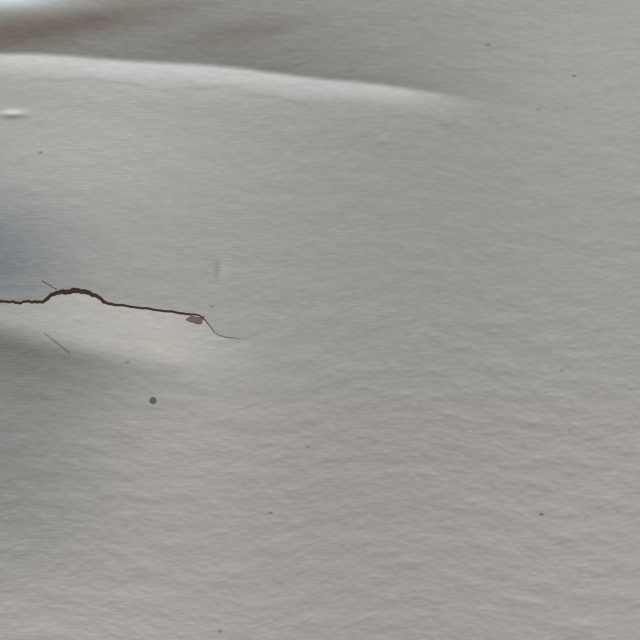
A Shadertoy shader for this texture:

```glsl
// Aged painted canvas: a soft fold across the top, a torn crack at the left,
// and a matte surface of fine weave and shallow wrinkles.
// Gaussian patches give broad light, embossed cellular noise the relief.

vec2 hash2(vec2 c) {
    return fract(sin(vec2(dot(c, vec2(127.1, 311.7)), dot(c, vec2(269.5, 183.3)))) * 43758.5);
}

float fall(float a, float b, float x) { return 1.0 - smoothstep(a, b, x); }

float bell(float x) { return exp(-x * x); }

float glow(vec2 p, float x, float y, float rx, float ry) {
    return bell((p.x - x) / rx) * bell((p.y - y) / ry);
}

// Smooth cellular noise: a rounded bump around every jittered point
float cells(vec2 p) {
    vec2 id = floor(p), f = p - id;
    float sum = 0.0;
    for (int j = -1; j <= 1; j++)
    for (int i = -1; i <= 1; i++) {
        vec2 o = vec2(i, j), d = o + hash2(id + o) - f;
        sum += exp(-5.0 * dot(d, d));
    }
    return sum;
}

// Wrinkles stretched sideways, in three sizes
float relief(vec2 p) {
    p += 0.012 * sin(p.yx * vec2(17, 11) + vec2(1, 4));
    return cells(p * vec2(14, 34)) + 0.55 * cells(p * vec2(33, 75) + 7.0)
         + 0.35 * cells(p * vec2(85, 170) + 19.0);
}

// Soft-edged stroke from a to b
float stroke(vec2 p, vec2 a, vec2 b, float soft) {
    vec2 ab = b - a;
    float t = clamp(dot(p - a, ab) / dot(ab, ab), 0.0, 1.0);
    return fall(0.0, soft, length(p - a - ab * t));
}

// Height of the crack: a hump, a long slope, then a hooked tail
float crackLine(float x) {
    float hump = (x - 0.115) / 0.04;
    float jag = sin(x * 170.0) + 0.6 * sin(x * 330.0 + 1.0) + 0.3 * sin(x * 730.0);
    return 0.528 + 0.017 * bell(hump * hump) - 0.13 * max(x - 0.15, 0.0)
         - 0.028 * smoothstep(0.31, 0.345, x)
         + 0.001 * jag * (1.0 - 0.6 * smoothstep(0.15, 0.19, x));
}

void mainImage(out vec4 fragColor, in vec2 fragCoord) {
    vec2 p = fragCoord / iResolution.xy;
    float px = 1.0 / iResolution.y;

    // Broad tone: cool above, warmer below, unevenly lit
    vec3 col = mix(vec3(0.606, 0.596, 0.58), vec3(0.602, 0.602, 0.588), smoothstep(0.3, 0.6, p.y));
    col += 0.062 * glow(p, 0.13, 0.78, 0.26, 0.13);
    col += 0.030 * glow(p, 1.0, 0.05, 0.35, 0.4);
    col += 0.030 * glow(p, 0.97, 0.93, 0.2, 0.2);
    col += 0.045 * glow(p, 0.12, 0.0, 0.35, 0.13);
    col += 0.032 * glow(p, 0.28, 0.33, 0.15, 0.2);
    col -= vec3(0.125, 0.11, 0.085) * glow(p, -0.03, 0.6, 0.12, 0.09);
    col -= vec3(0.075, 0.068, 0.06) * glow(p, -0.02, 0.3, 0.16, 0.18);
    col -= 0.018 * glow(p, 0.68, 0.6, 0.22, 0.35);

    // Fold: lit lip below the edge, shade and brown hollows above it
    float d = p.y - 0.915 + 0.03 * p.x + 0.09 * p.x * p.x - 0.0015 * sin(p.x * 23.0);
    float above = smoothstep(-0.005, 0.007, d);
    float lip = (1.0 - above) * bell(d / (0.032 + 0.006 * sin(p.x * 6.0)));
    col += vec3(0.15, 0.157, 0.16) * lip * fall(0.58, 0.78, p.x);
    col -= 0.125 * above * exp(-max(d, 0.0) / 0.1) * fall(0.35, 0.9, p.x);
    float brown = bell((p.y - 0.945 - 0.15 * p.x) / 0.025) * fall(0.05, 0.42, p.x);
    brown += 0.5 * glow(p - vec2(0, 0.12 * p.x), 0.37, 0.903, 0.1, 0.018);
    col = mix(col, vec3(0.42, 0.38, 0.34), 0.8 * above * min(brown, 1.0));
    col += vec3(0.27, 0.3, 0.33) * glow(p, 0.0, 1.005, 0.11, 0.02);
    float crease = bell((d + 0.036 + 0.004 * sin(p.x * 31.0) + 0.002 * sin(p.x * 83.0)) / 0.004);
    col -= 0.035 * crease * smoothstep(0.03, 0.1, p.x) * fall(0.3, 0.8, p.x);

    // Swelling between the crack and the shadow beneath it
    float e = p.y - crackLine(p.x);
    float rim = p.y - 0.485 + 0.25 * p.x - 0.18 * p.x * p.x;
    float lit = smoothstep(-0.025, 0.025, rim);
    col += vec3(0.088, 0.083, 0.073) * lit * fall(-0.004, 0.002, e) * fall(0.24, 0.44, p.x);
    col -= 0.12 * (1.0 - lit) * bell(min(rim, 0.0) / 0.085) * fall(0.0, 0.36, p.x);

    // Embossed wrinkles, patchy weave and faint brush marks
    float slope = relief(p) - relief(p + vec2(0.001, 0.004));
    col += slope * mix(0.044, 0.025, smoothstep(0.1, 0.5, p.y - 0.25 * p.x));
    float thread = sin(6.2832 * (190.0 * p.y + 5.0 * p.x + 0.4 * sin(p.x * 40.0)));
    thread *= 0.55 + 0.45 * sin(6.2832 * (150.0 * p.x - 45.0 * p.y));
    float worn = smoothstep(0.2, 1.1, cells(p * vec2(5, 7))) * (0.2 + 0.8 * fall(0.35, 0.8, p.x));
    col += 0.013 * thread * worn * smoothstep(0.0, 0.05, -d);
    col += 0.012 * (cells(p * vec2(60, 230)) - 0.6);

    // Crack: torn flake, patchy brown edge, dark gap, hairline tail
    float grade = (crackLine(p.x + 0.001) - crackLine(p.x - 0.001)) / 0.002;
    float dist = abs(e) / sqrt(1.0 + grade * grade);
    float width = 0.0005 + 0.002 * bell((p.x - 0.115) / 0.04) + 0.0008 * fall(0.29, 0.33, p.x);
    float ragged = 0.35 * cells(p * 130.0);
    float torn = glow(p, 0.306, 0.501, 0.016, 0.008) * (0.6 + 2.0 * ragged);
    col = mix(col, vec3(0.37, 0.3, 0.26), 0.8 * smoothstep(0.4, 0.6, torn));
    float edge = fall(width, width + 0.0025, dist) * fall(0.15, 0.2, p.x);
    col = mix(col, vec3(0.43, 0.31, 0.22), min(1.6 * ragged, 1.0) * edge);
    vec3 gap = mix(vec3(0.2, 0.16, 0.13), vec3(0.42, 0.41, 0.39), smoothstep(0.3, 0.34, p.x));
    col = mix(col, gap, 0.9 * fall(0.36, 0.39, p.x) * fall(width - 0.5 * px, width + px, dist));

    // Nicks, a dent, a chip and a small hole
    col -= 0.18 * stroke(p, vec2(0.066, 0.561), vec2(0.088, 0.548), 0.002);
    col -= 0.1 * stroke(p, vec2(0.07, 0.479), vec2(0.108, 0.449), 0.003);
    col -= 0.07 * glow(p, 0.339, 0.578, 0.005, 0.012);
    col += 0.03 * glow(p, 0.35, 0.58, 0.01, 0.016);
    col -= 0.16 * glow(p, 0.02, 0.818, 0.017, 0.004);
    col += 0.19 * glow(p, 0.02, 0.825, 0.017, 0.005);
    col -= 0.25 * fall(0.004, 0.007, length(p - vec2(0.239, 0.374)));

    // Sparse dark specks, more at the upper right
    vec2 id = floor(p * 22.0), rnd = hash2(id + 3.0);
    vec2 s = (fract(p * 22.0) - 0.2 - 0.6 * hash2(id + 41.0)) / 22.0;
    float rare = 0.97 - 0.25 * smoothstep(0.6, 1.0, p.x) * smoothstep(0.75, 0.95, p.y);
    col -= 0.17 * step(rare, rnd.x) * rnd.y * fall(0.0006, 0.0035, length(s * vec2(0.6, 1)));

    fragColor = vec4(col, 1.0);
}
```
